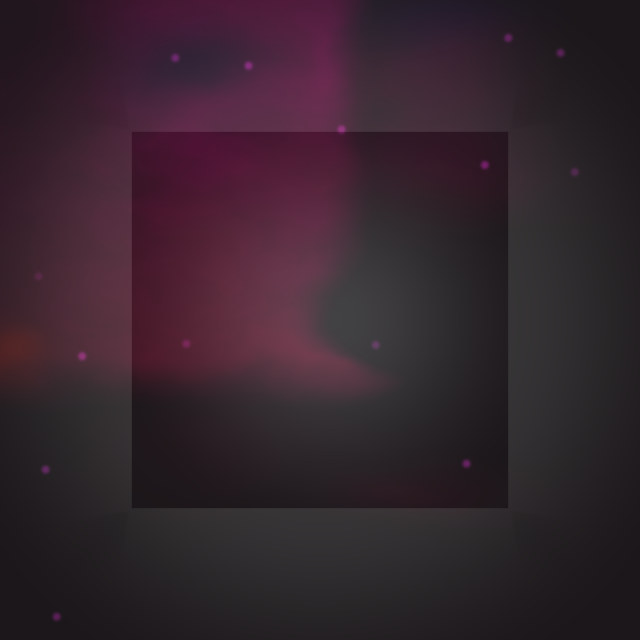
This background is drawn by a Shadertoy shader. Its source:

```glsl
const float PANEL_HALF = 0.294;
const vec3 SHADE = vec3(0.107, 0.090, 0.102);
const vec3 PANEL_LIGHT = vec3(0.258, 0.254, 0.264);
const vec3 WALL_LIGHT = vec3(0.215, 0.209, 0.214);
const vec3 ROSE_GAS = vec3(0.185, 0.000, 0.055);
const vec3 MAGENTA_GAS = vec3(0.180, -0.018, 0.098);
const vec3 BLUE_HAZE = vec3(0.000, -0.005, 0.035);
const vec3 EMBER = vec3(0.100, 0.010, -0.020);
const vec3 SPARK = vec3(0.300, 0.040, 0.290);
const float WARP = 0.045;
const float SPARK_GRID = 6.0;
const float SPARK_CHANCE = 0.45;
const float SPARK_RADIUS = 0.0065;
const float SEAM_DEPTH = 0.012;

vec2 hash2(vec2 p) {
    vec3 q = fract(p.xyx * vec3(0.1031, 0.1030, 0.0973));
    q += dot(q, q.yzx + 33.33);
    return fract((q.xx + q.yz) * q.zy);
}

float cornerSlope(vec2 cell, vec2 corner, vec2 f) {
    return dot(hash2(cell + corner) * 2.0 - 1.0, f - corner);
}

float gradientNoise(vec2 p) {
    vec2 cell = floor(p), f = fract(p);
    vec2 u = f * f * f * (f * (f * 6.0 - 15.0) + 10.0);
    float low = mix(cornerSlope(cell, vec2(0, 0), f), cornerSlope(cell, vec2(1, 0), f), u.x);
    float high = mix(cornerSlope(cell, vec2(0, 1), f), cornerSlope(cell, vec2(1, 1), f), u.x);
    return mix(low, high, u.y);
}

float fbm(vec2 p) {
    float sum = 0.0, amplitude = 0.6;
    for (int i = 0; i < 4; i++) {
        sum += amplitude * gradientNoise(p);
        p = p * 2.03 + 17.1;
        amplitude *= 0.5;
    }
    return sum;
}

float bell(float x) {
    return exp(-x * x);
}

float puff(vec2 p, vec2 center, vec2 radius) {
    return bell(length((p - center) / radius));
}

// Main gas bank with a ragged right edge, plus fainter wisps
float gasDensity(vec2 p) {
    float edge = 0.56 - 0.06 * bell((p.y - 0.50) / 0.07) + 0.07 * bell((p.y - 0.41) / 0.025);
    float bank = 1.0 - smoothstep(edge - 0.06, edge + 0.03, p.x);
    bank *= smoothstep(0.36, 0.45, p.y) * mix(0.45, 1.0, smoothstep(0.0, 0.27, p.x));
    bank *= 1.0 - 0.7 * puff(p, vec2(0.0, 1.0), vec2(0.22, 0.26));
    bank *= 1.0 - 0.75 * puff(p, vec2(0.30, 0.90), vec2(0.11, 0.045));
    float wisps = 0.45 * puff(p, vec2(0.68, 0.74), vec2(0.15, 0.07));
    wisps += 0.50 * puff(p, vec2(0.67, 0.88), vec2(0.13, 0.08));
    wisps += 0.25 * puff(p, vec2(0.27, 0.31), vec2(0.18, 0.09));
    wisps += 0.25 * puff(p, vec2(0.64, 0.235), vec2(0.12, 0.04));
    return bank + wisps * smoothstep(-0.35, 0.2, p.x - edge + 0.2);
}

float sparks(vec2 p) {
    vec2 cell = floor(p * SPARK_GRID);
    vec2 center = (cell + 0.2 + 0.6 * hash2(cell + 5.0)) / SPARK_GRID;
    vec2 traits = hash2(cell + 41.0);
    float lit = step(traits.x, SPARK_CHANCE) * mix(0.3, 1.0, traits.y);
    float d = length(p - center) / SPARK_RADIUS;
    return lit * exp(-d * d * d);
}

void mainImage(out vec4 fragColor, in vec2 fragCoord) {
    vec2 p = fragCoord / iResolution.xy;
    vec2 q = abs(p - 0.5) - PANEL_HALF;
    float aa = 0.7 / min(iResolution.x, iResolution.y);
    float inside = 1.0 - smoothstep(-aa, aa, max(q.x, q.y));

    // Inset panel and surrounding walls, each lit from the middle
    vec3 panel = mix(PANEL_LIGHT, SHADE, smoothstep(0.0, 0.36, length(p - vec2(0.52, 0.5))));
    vec3 wall = mix(WALL_LIGHT, SHADE, smoothstep(0.26, 0.64, length(p - 0.5)));

    // Faint slanted seams where the walls meet
    float reach = max(q.x, q.y);
    float seam = smoothstep(0.0, 0.008, min(q.x, q.y) - 0.15 * reach);
    wall -= SEAM_DEPTH * seam * (1.0 - smoothstep(0.0, 0.12, reach));
    vec3 color = mix(wall, panel, inside);

    // Warped gas clouds
    vec2 flow = p * vec2(5.0, 8.0);
    vec2 drift = vec2(fbm(flow), fbm(flow + 31.7));
    vec2 warped = p + WARP * drift;
    float texture01 = 0.95 + 0.5 * fbm(p * vec2(7.0, 12.0) + drift + 9.0);
    float density = max(gasDensity(warped) * texture01, 0.0);
    vec3 gas = mix(ROSE_GAS, MAGENTA_GAS, smoothstep(0.45, 0.95, p.y + 0.2 * drift.x));
    color += gas * density;

    // Coloured hazes
    color += BLUE_HAZE * puff(warped, vec2(0.30, 0.90), vec2(0.12, 0.06));
    color += BLUE_HAZE * puff(warped, vec2(0.68, 0.98), vec2(0.14, 0.06));
    color += EMBER * puff(warped, vec2(0.02, 0.455), vec2(0.05, 0.04));

    color += SPARK * sparks(p);
    fragColor = vec4(clamp(color, 0.0, 1.0), 1.0);
}
```
